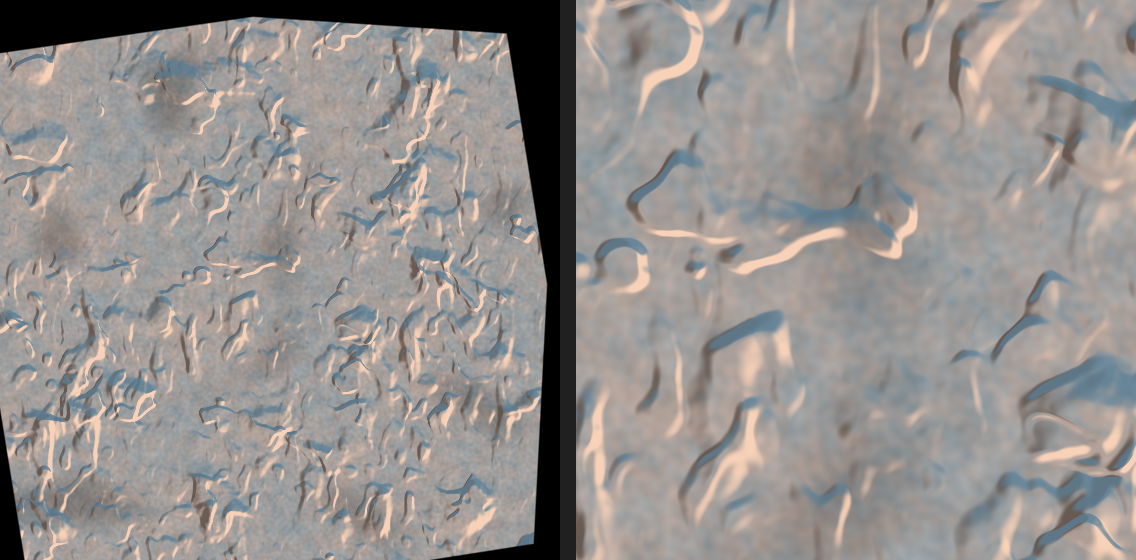
Left: the whole. Right: its middle third, enlarged.
This texture is drawn by a WebGL 1 fragment shader. Its source:

```glsl
precision highp float;
// Rugged pale terrain with cream-lit scarps and blue shadows, cropped to a tilted polygon on black.
uniform vec2 u_resolution;

const vec3 COOL = vec3(0.565, 0.605, 0.625);
const vec3 WARM = vec3(0.695, 0.635, 0.605);
const vec3 CREAM = vec3(0.97, 0.82, 0.72);
const vec3 BROWN = vec3(0.35, 0.285, 0.25);
const vec3 BLUE = vec3(0.36, 0.50, 0.59);
const vec2 LIGHT = vec2(0.83, -0.56);

vec2 randomGradient(vec2 cell) {
  vec3 q = fract(cell.xyx * vec3(0.1031, 0.1030, 0.0973));
  q += dot(q, q.yzx + 33.33);
  float angle = 6.2832 * fract((q.x + q.y) * q.z);
  return vec2(cos(angle), sin(angle));
}

// Gradient noise, roughly -0.7 to 0.7.
float noise(vec2 p) {
  vec2 i = floor(p);
  vec2 f = p - i;
  vec2 w = f * f * f * (f * (f * 6.0 - 15.0) + 10.0);
  vec2 e = vec2(1.0, 0.0);
  float low = mix(dot(randomGradient(i), f),
                  dot(randomGradient(i + e.xy), f - e.xy), w.x);
  float high = mix(dot(randomGradient(i + e.yx), f - e.yx),
                   dot(randomGradient(i + e.xx), f - e.xx), w.x);
  return mix(low, high, w.y);
}

// Plateau edges: a noise contour turned into a steep, ragged step.
float ledge(vec2 p, float scale, float level) {
  float field = noise(p * scale) + 0.3 * noise(p * scale * 3.7 + 5.0);
  return smoothstep(level - 0.05, level + 0.05, field);
}

// Isolated knobs, taller than wide.
float mounds(vec2 p, vec2 scale) {
  return smoothstep(0.04, 0.40, noise(p * scale));
}

float terrainHeight(vec2 p) {
  vec2 warp = vec2(noise(p * 15.0 + 3.0), noise(p * 15.0 + 41.0));
  vec2 q = p + 0.014 * warp;
  float rough = smoothstep(-0.25, 0.30, noise(p * 4.5 + 11.0));
  float broken = smoothstep(-0.05, 0.30, noise(p * 9.0 + 27.0));
  float h = 0.013 * broken * ledge(q + 1.7, 6.0, 0.08);
  h += 0.010 * broken * ledge(q + 6.3, 10.0, 0.15);
  h += 0.012 * (0.2 + 0.8 * rough) * mounds(q + 2.9, vec2(23.0, 14.0));
  h += 0.006 * (0.3 + 0.7 * rough) * mounds(q + 8.1, vec2(44.0, 29.0));
  h += 0.0022 * noise(q * vec2(62.0, 40.0));
  return h + 0.0007 * noise(p * 115.0);
}

vec3 terrainColor(vec2 p) {
  // Downhill slope from finite differences.
  float e = 0.0025;
  float h = terrainHeight(p);
  vec2 slope = vec2(h - terrainHeight(p + vec2(e, 0.0)),
                    h - terrainHeight(p + vec2(0.0, e))) / e;
  float light = dot(slope, LIGHT);

  // Mottled ground with faint diagonal streaks.
  vec2 streak = vec2(p.x + 0.7 * p.y, p.y - 0.7 * p.x);
  float mottle = 0.5 * noise(p * 6.0 + 50.0) + 0.55 * noise(p * 27.0 + 9.0)
               + 0.45 * noise(streak * vec2(85.0, 40.0))
               + 0.35 * noise(p * 150.0);
  float tint = 0.52 + mottle - 0.6 * slope.y;
  vec3 color = mix(COOL, WARM, clamp(tint, 0.0, 1.0));
  color += 0.05 * noise(p * 130.0 + 70.0) + 0.05 * noise(p * 40.0 + 17.0);
  color *= 1.0 - 0.28 * smoothstep(0.22, 0.60, noise(p * 5.0 + 31.0));

  // Lit faces, shaded faces and blue upward-facing edges.
  color = mix(color, CREAM, smoothstep(0.12, 1.05, light));
  color = mix(color, BROWN, 0.8 * smoothstep(0.12, 1.1, -light));
  return mix(color, BLUE, 0.75 * smoothstep(0.15, 0.8, slope.y));
}

// Signed distance to the line a-b, positive on its right.
float rightOf(vec2 p, vec2 a, vec2 b) {
  vec2 d = b - a;
  return dot(p - a, normalize(vec2(d.y, -d.x)));
}

// Convex outline, listed clockwise.
float outline(vec2 p) {
  vec2 topLeft = vec2(0.0, 0.905);
  vec2 peak = vec2(0.452, 0.970);
  vec2 topRight = vec2(0.905, 0.940);
  vec2 rightTip = vec2(0.977, 0.492);
  vec2 lowRight = vec2(0.953, 0.029);
  float d = min(rightOf(p, topLeft, peak), rightOf(p, peak, topRight));
  d = min(d, rightOf(p, topRight, rightTip));
  d = min(d, rightOf(p, rightTip, lowRight));
  d = min(d, rightOf(p, lowRight, vec2(0.768, 0.0)));
  return min(d, rightOf(p, vec2(0.044, 0.0), vec2(0.0, 0.271)));
}

void main() {
  vec2 p = gl_FragCoord.xy / u_resolution;
  float pixel = 1.0 / min(u_resolution.x, u_resolution.y);
  float inside = smoothstep(-pixel, pixel, outline(p));
  gl_FragColor = vec4(terrainColor(p) * inside, 1.0);
}
```
